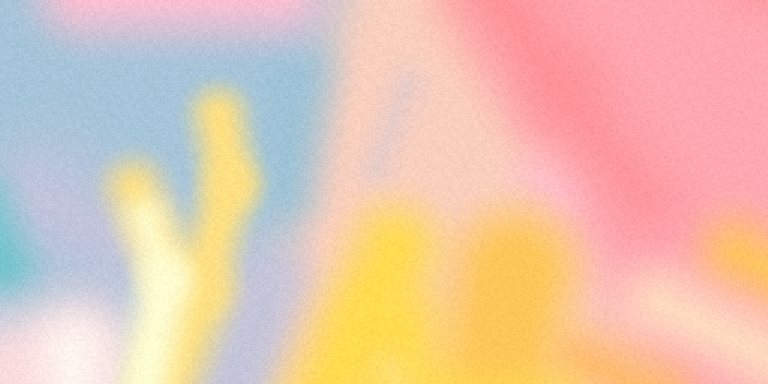
A WebGL 1 fragment shader for this background:

```glsl
precision highp float;
// Soft pastel backdrop: blue on the left, coral on the right, yellow plumes below.
// Feathered capsule strokes are layered over a slanted two-tone wash,
// then a fine sine-hash grain is added.
uniform vec2 u_resolution;

const vec3 BLUE = vec3(0.65, 0.77, 0.85);
const vec3 DEEP_BLUE = vec3(0.60, 0.76, 0.84);
const vec3 LAVENDER = vec3(0.77, 0.77, 0.86);
const vec3 TEAL = vec3(0.43, 0.77, 0.80);
const vec3 PEACH = vec3(0.98, 0.81, 0.74);
const vec3 PINK = vec3(1.00, 0.75, 0.82);
const vec3 ROSE = vec3(1.00, 0.66, 0.70);
const vec3 CORAL = vec3(1.00, 0.56, 0.58);
const vec3 BLUSH = vec3(0.98, 0.86, 0.87);
const vec3 WHITE = vec3(1.00, 0.97, 0.95);
const vec3 CREAM = vec3(1.00, 0.99, 0.82);
const vec3 SAND = vec3(1.00, 0.86, 0.75);
const vec3 STRAW = vec3(1.00, 0.88, 0.51);
const vec3 YELLOW = vec3(1.00, 0.86, 0.31);
const vec3 AMBER = vec3(1.00, 0.78, 0.35);
const vec3 ORANGE = vec3(1.00, 0.73, 0.43);

float hash(vec2 p) {
  return fract(sin(dot(p, vec2(12.9898, 78.233))) * 43758.5453);
}

// Distance to the segment from a to b
float segment(vec2 p, vec2 a, vec2 b) {
  vec2 pa = p - a, ba = b - a;
  return length(pa - ba * clamp(dot(pa, ba) / dot(ba, ba), 0.0, 1.0));
}

// Lays a feathered capsule of radius r over the base colour
vec3 stroke(vec3 base, vec3 ink, vec2 p, vec2 a, vec2 b, float r, float feather) {
  float mask = 1.0 - smoothstep(r - feather, r + feather, segment(p, a, b));
  return mix(base, ink, mask);
}

// Cool left side with pink top, teal edge and white glow
vec3 coolSide(vec3 c, vec2 p) {
  c = stroke(c, LAVENDER, p, vec2(0.12, 0.48), vec2(0.32, 0.36), 0.12, 0.17);
  c = stroke(c, LAVENDER, p, vec2(0.68, 0.26), vec2(0.56, -0.05), 0.10, 0.12);
  c = stroke(c, DEEP_BLUE, p, vec2(0.78, 0.80), vec2(0.74, 0.50), 0.06, 0.11);
  c = stroke(c, PINK, p, vec2(0.23, 1.04), vec2(0.72, 1.04), 0.12, 0.11);
  c = stroke(c, TEAL, p, vec2(-0.05, 0.46), vec2(0.01, 0.31), 0.06, 0.09);
  c = stroke(c, BLUSH, p, vec2(0.06, 0.02), vec2(0.20, 0.06), 0.16, 0.12);
  return stroke(c, WHITE, p, vec2(0.19, 0.09), vec2(0.20, -0.05), 0.07, 0.11);
}

// Forked pale plume
vec3 paleFork(vec3 c, vec2 p) {
  c = stroke(c, STRAW, p, vec2(0.35, 0.51), vec2(0.44, 0.30), 0.06, 0.07);
  c = stroke(c, STRAW, p, vec2(0.57, 0.70), vec2(0.60, 0.52), 0.06, 0.06);
  c = stroke(c, STRAW, p, vec2(0.60, 0.52), vec2(0.52, 0.24), 0.06, 0.06);
  c = stroke(c, STRAW, p, vec2(0.52, 0.24), vec2(0.40, -0.08), 0.08, 0.07);
  c = stroke(c, CREAM, p, vec2(0.38, 0.43), vec2(0.43, 0.27), 0.04, 0.07);
  return stroke(c, CREAM, p, vec2(0.43, 0.27), vec2(0.36, -0.08), 0.06, 0.06);
}

// Coral field at the upper right
vec3 coralField(vec3 c, vec2 p) {
  float edge = p.x - 1.20 - 0.50 * (1.0 - p.y);
  c = mix(c, ROSE, smoothstep(-0.15, 0.15, edge));
  c = stroke(c, CORAL, p, vec2(1.28, 1.02), vec2(1.44, 0.80), 0.08, 0.17);
  c = stroke(c, CORAL, p, vec2(1.50, 0.72), vec2(1.68, 0.48), 0.05, 0.17);
  c = stroke(c, CORAL, p, vec2(1.95, 1.05), vec2(2.10, 1.00), 0.02, 0.13);
  return stroke(c, PINK, p, vec2(1.40, 0.54), vec2(1.46, 0.48), 0.01, 0.12);
}

// Orange corner and the pale band beneath it
vec3 warmCorner(vec3 c, vec2 p) {
  c = stroke(c, AMBER, p, vec2(1.92, 0.34), vec2(2.10, 0.25), 0.07, 0.11);
  c = stroke(c, SAND, p, vec2(1.72, 0.21), vec2(2.05, 0.05), 0.08, 0.10);
  return stroke(c, ORANGE, p, vec2(1.52, 0.06), vec2(1.72, -0.03), 0.07, 0.09);
}

// Golden plumes rising from the lower middle
vec3 goldPlumes(vec3 c, vec2 p) {
  c = stroke(c, AMBER, p, vec2(1.34, 0.29), vec2(1.28, -0.05), 0.15, 0.10);
  c = stroke(c, YELLOW, p, vec2(1.03, 0.35), vec2(0.84, -0.06), 0.10, 0.10);
  c = stroke(c, YELLOW, p, vec2(1.02, 0.13), vec2(1.06, -0.05), 0.12, 0.11);
  c = stroke(c, YELLOW, p, vec2(1.16, -0.04), vec2(1.46, -0.04), 0.04, 0.10);
  return stroke(c, STRAW, p, vec2(1.02, 0.04), vec2(1.05, -0.04), 0.02, 0.08);
}

void main() {
  // Canvas units: height is 1, width is 2
  vec2 p = gl_FragCoord.xy / u_resolution * vec2(2.0, 1.0);

  // Slanted wash from blue to peach
  float slant = p.x - 0.66 - 0.22 * p.y;
  vec3 c = mix(BLUE, PEACH, smoothstep(-0.12, 0.12, slant));

  c = coolSide(c, p);
  c = stroke(c, mix(PEACH, LAVENDER, 0.6), p, vec2(1.06, 0.78), vec2(0.98, 0.56), 0.01, 0.09);
  c = coralField(c, p);
  c = warmCorner(c, p);
  c = goldPlumes(c, p);
  c = paleFork(c, p);

  // Fine grain
  c += (hash(floor(p * 256.0)) - 0.5) * 0.045;
  gl_FragColor = vec4(clamp(c, 0.0, 1.0), 1.0);
}
```
